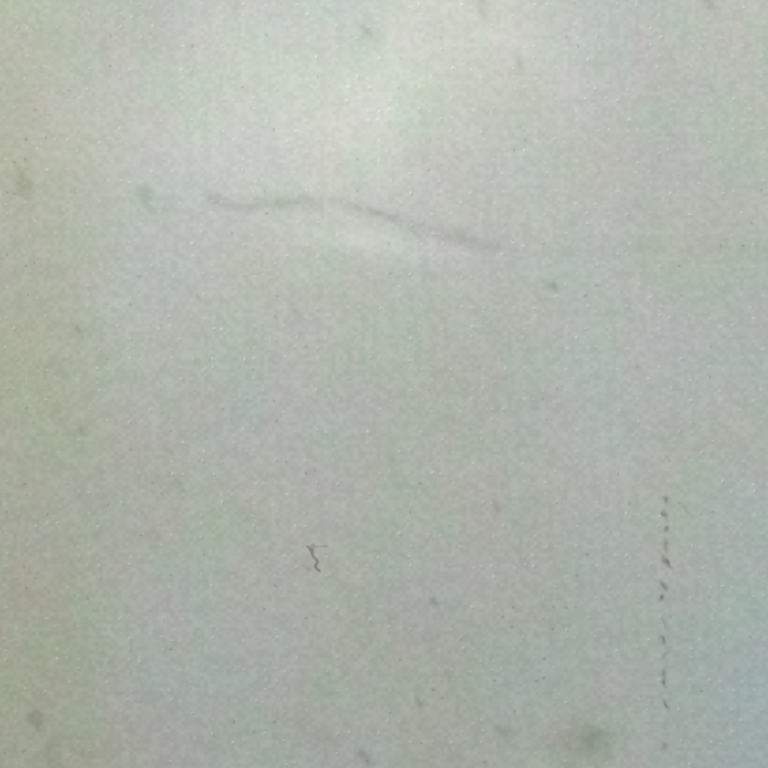
Reproduce this texture procedurally as a WebGL 2 fragment shader.

```glsl
#version 300 es
precision highp float;
// Worn, painted sheet under a soft lamp: pale grey-green with faint colour
// mottling, fine grain, specks, smudges, a shallow crease and a dotted scuff.
// Broad gradients set the light; noise and looped soft shapes add the wear.

#define LOW_TONE vec3(0.640, 0.662, 0.630)
#define HIGH_TONE vec3(0.716, 0.737, 0.708)
#define GLOW_GAIN 0.105
#define MOTTLE_GAIN 0.022
#define GRAIN_GAIN 0.062
#define GRAIN_SCALE 205.0
#define SPECK_CELLS 74.0
#define SPECK_GAIN 0.085
#define SMUDGE_COUNT 30
#define SMUDGE_GAIN 0.085
#define DOT_COUNT 15
#define SCUFF_X 0.865

uniform vec2 u_resolution;
out vec4 fragColor;

float hash(vec2 p) {
    return fract(sin(dot(p, vec2(127.1, 311.7))) * 43758.5453);
}

float noise(vec2 p) {
    vec2 i = floor(p), f = fract(p);
    f = f * f * (3.0 - 2.0 * f);
    return mix(mix(hash(i), hash(i + vec2(1, 0)), f.x),
               mix(hash(i + vec2(0, 1)), hash(i + vec2(1, 1)), f.x), f.y);
}

float fbm(vec2 p) {
    float sum = 0.0, gain = 0.5;
    for (int i = 0; i < 4; i++) {
        sum += gain * noise(p);
        p = mat2(1.6, 1.2, -1.2, 1.6) * p + 7.3;
        gain *= 0.5;
    }
    return sum / 0.9375;
}

mat2 rotation(float a) {
    return mat2(cos(a), sin(a), -sin(a), cos(a));
}

float softSpot(vec2 d, vec2 radius) {
    d /= radius;
    return exp(-dot(d, d));
}

float segmentDistance(vec2 p, vec2 a, vec2 b) {
    vec2 ab = b - a;
    return length(p - a - ab * clamp(dot(p - a, ab) / dot(ab, ab), 0.0, 1.0));
}

// Broad light and tint over the sheet
vec3 sheetColor(vec2 p) {
    vec3 color = mix(LOW_TONE, HIGH_TONE, smoothstep(0.0, 0.95, p.y));
    float cloud = fbm(p * 5.0) - 0.5;
    color += GLOW_GAIN * softSpot(p - vec2(0.49, 0.95), vec2(0.3, 0.24)) * (1.0 + cloud);
    color += vec3(-0.012, -0.016, -0.05) * smoothstep(0.22, 0.0, p.x + 0.16 * cloud);
    color += vec3(-0.012, 0.008, 0.028) * softSpot(p - vec2(1.03, 0.08), vec2(0.14, 0.28));
    color += vec3(-0.008, 0.004, 0.006) * smoothstep(0.55, 1.0, p.x) * (1.0 - p.y);
    return color + 0.04 * cloud;
}

// Light flecks with a dim lower side, and rare dark pits, one per jittered cell
float specks(vec2 p) {
    vec2 cell = floor(p * SPECK_CELLS);
    vec2 centre = 0.3 + 0.4 * vec2(hash(cell + 3.1), hash(cell + 8.7));
    float kind = hash(cell + 17.3);
    vec2 d = fract(p * SPECK_CELLS) - centre;
    vec2 turned = rotation(6.28 * hash(cell + 5.9)) * d;
    float spot = softSpot(turned, vec2(0.17, 0.09 + 0.06 * hash(cell + 1.7)));
    float shade = softSpot(d + vec2(-0.1, 0.16), vec2(0.14));
    float light = smoothstep(0.5, 1.0, kind) * mix(0.4, 1.0, hash(cell + 2.3));
    return light * (spot - 0.45 * shade) - 0.9 * spot * step(kind, 0.018);
}

// Scattered smudges, mostly small, with ragged outlines
float smudges(vec2 p) {
    float sum = 0.0;
    vec2 warp = 0.016 * (vec2(fbm(p * 60.0), fbm(p * 60.0 + 31.0)) - 0.5);
    for (int i = 0; i < SMUDGE_COUNT; i++) {
        vec2 id = vec2(float(i), 4.2);
        vec2 centre = vec2(hash(id), hash(id + 11.0));
        float size = mix(0.005, 0.017, pow(hash(id + 23.0), 2.0));
        vec2 d = rotation(0.9 * hash(id + 37.0) - 0.9) * (p + warp - centre);
        sum += softSpot(d, size * vec2(0.7, 1.3)) * mix(0.35, 1.0, hash(id + 41.0));
    }
    return sum + 0.9 * softSpot(p + 2.0 * warp - vec2(0.765, 0.035), vec2(0.036, 0.024));
}

// Shallow crease: a broken dim ridge line with a lit patch under it
float crease(vec2 p) {
    float ridge = 0.735 - 0.06 * smoothstep(0.38, 0.7, p.x) + 0.035 * (fbm(p * 16.0) - 0.5);
    float reach = smoothstep(0.15, 0.35, p.x) * (1.0 - 0.75 * smoothstep(0.48, 0.75, p.x));
    float broken = 0.15 + 1.5 * smoothstep(0.3, 0.75, fbm(p * 32.0));
    float shade = -0.055 * reach * broken * softSpot(vec2(0, p.y - ridge), vec2(1, 0.010));
    vec2 d = rotation(0.17) * (p - vec2(0.485, 0.682));
    d += 0.02 * (fbm(p * 26.0 + 5.0) - 0.5);
    return shade + 0.05 * softSpot(d, vec2(0.075, 0.014));
}

// Broken vertical scuff and a small bent scratch
float marks(vec2 p) {
    float sum = 0.0;
    vec2 q = p + 0.006 * (vec2(noise(p * 130.0), noise(p * 130.0 + 17.0)) - 0.5);
    for (int i = 0; i < DOT_COUNT; i++) {
        vec2 id = vec2(float(i), 9.6);
        vec2 centre = vec2(SCUFF_X + 0.005 * (hash(id) - 0.5), 0.03 + 0.022 * (float(i) + 0.9 * hash(id + 6.0)));
        vec2 d = rotation(1.6 * hash(id + 13.0) - 0.8) * (q - centre);
        sum += softSpot(d, vec2(0.003, 0.003 + 0.006 * hash(id + 19.0))) * mix(0.15, 1.0, hash(id + 29.0));
    }
    vec2 bend = vec2(0.402, 0.289);
    float scratch = 1.0 - smoothstep(0.0005, 0.0035, segmentDistance(q, bend, vec2(0.414, 0.258)));
    float tail = 1.0 - smoothstep(0.0, 0.003, segmentDistance(q, bend, vec2(0.428, 0.287)));
    return sum + max(0.8 * scratch, 0.4 * tail);
}

void main() {
    vec2 p = gl_FragCoord.xy / u_resolution;
    vec3 color = sheetColor(p);
    float tint = fbm(p * 19.0 + 40.0) - 0.5;
    color += MOTTLE_GAIN * tint * vec3(2.0, -1.2, 0.9);
    color.b += MOTTLE_GAIN * (fbm(p * 9.0 + 70.0) - 0.5) * 2.0;
    color += GRAIN_GAIN * (0.7 * noise(p * GRAIN_SCALE) + 0.3 * noise(rotation(0.6) * p * GRAIN_SCALE * 0.5) - 0.5);
    color += crease(p) + SPECK_GAIN * specks(p);
    color -= SMUDGE_GAIN * smudges(p) * vec3(1.0, 0.95, 1.1);
    color -= 0.2 * marks(p) * vec3(0.9, 1.0, 1.0);
    fragColor = vec4(clamp(color, 0.0, 1.0), 1.0);
}
```
